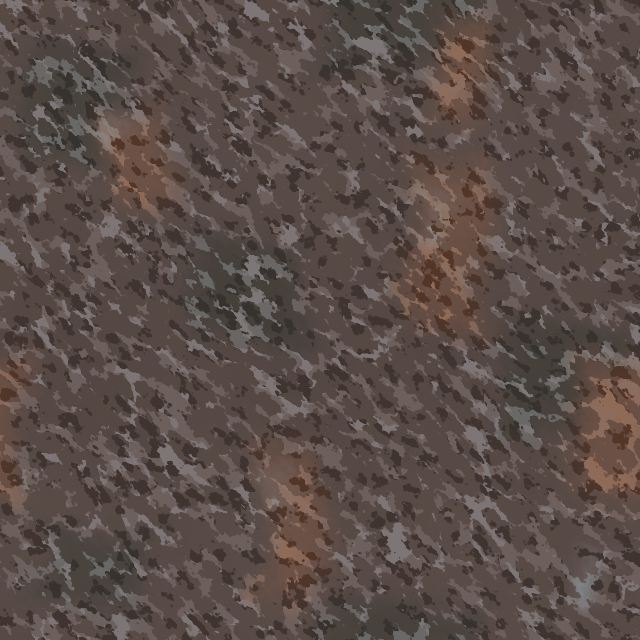
A Shadertoy shader for this texture:

```glsl
// Weathered, rusting metal: a flat brown coat covered with slanted jagged flecks.
// Layered, stretched cellular noise is cut at thresholds to make the flecks;
// soft wrapped boxes tint broad areas with rust, soot and pale oxide.

const vec3 COAT       = vec3(0.340, 0.288, 0.270);
const vec3 FLECK      = vec3(0.425, 0.372, 0.362);
const vec3 GLINT      = vec3(0.505, 0.475, 0.480);
const vec3 PIT        = vec3(0.250, 0.205, 0.188);
const vec3 SOOT       = vec3(0.280, 0.255, 0.235);
const vec3 SOOT_FLECK = vec3(0.410, 0.410, 0.405);
const vec3 SOOT_PIT   = vec3(0.210, 0.195, 0.180);
const vec3 RUST       = vec3(0.415, 0.312, 0.268);
const vec3 RUST_FLECK = vec3(0.560, 0.415, 0.340);
const vec3 RUST_PIT   = vec3(0.330, 0.210, 0.155);
const vec3 OXIDE      = vec3(0.520, 0.570, 0.585);

vec2 hash2(vec2 p) {
    vec3 q = fract(p.xyx * vec3(0.1031, 0.1030, 0.0973));
    q += dot(q, q.yzx + 33.33);
    return fract((q.xx + q.yz) * q.zy);
}

// Distance to the nearest jittered cell point.
float cells(vec2 p) {
    vec2 cell = floor(p), local = fract(p);
    float nearest = 4.0;
    for (int y = -1; y <= 1; y++)
    for (int x = -1; x <= 1; x++) {
        vec2 o = vec2(x, y);
        vec2 d = o + hash2(cell + o + 200.0) - local;
        nearest = min(nearest, dot(d, d));
    }
    return sqrt(nearest);
}

// Layered cells along the slant; finer layers are rounder and fray the edges.
float flecks(vec2 p, vec2 scale, float seed) {
    float sum = 0.0, weight = 0.55;
    for (int i = 0; i < 3; i++) {
        sum += weight * cells(p * scale + seed);
        scale *= vec2(2.4, 2.0);
        weight *= 0.53;
        seed += 17.3;
    }
    return sum;
}

vec2 waver(vec2 p, float frequency) {
    return sin(p.yx * frequency + vec2(0.7, 2.9))
         + 0.5 * sin(p * frequency * 2.3 + p.yx * frequency + vec2(4.1, 1.3));
}

// Evenly spread soft boxes that wrap around the canvas.
float patches(vec2 p, int count, vec2 halfSize, float soft, vec2 start) {
    float mask = 0.0;
    for (int i = 0; i < count; i++) {
        vec2 center = fract(start + float(i) * vec2(0.7549, 0.5698));
        vec2 size = halfSize * mix(vec2(0.6), vec2(1.4), hash2(center * 91.0));
        vec2 d = abs(fract(p - center + 0.5) - 0.5) - size;
        float dist = length(max(d, 0.0)) + min(max(d.x, d.y), 0.0);
        mask = max(mask, 1.0 - smoothstep(-soft, soft, dist));
    }
    return mask;
}

float cut(float field, float level) {
    return smoothstep(level - 0.03, level + 0.03, field);
}

void mainImage(out vec4 fragColor, in vec2 fragCoord) {
    vec2 uv = fragCoord / iResolution.y;

    // Slanted frame, falling to the right
    vec2 bent = uv + 0.006 * waver(uv, 13.0);
    vec2 along = normalize(vec2(0.74, -0.67));
    vec2 slant = vec2(dot(bent, along), dot(bent, vec2(-along.y, along.x)));

    // Fleck fields, with calmer and busier areas
    float busy = 0.16 * (cells(uv * 8.0 + 5.0) - 0.45);
    float ridge = flecks(slant, vec2(22.0, 44.0), 3.0);
    float hollow = flecks(slant, vec2(20.0, 34.0), 61.0);
    float light = cut(ridge + busy, 0.51);
    float dark = 1.0 - cut(hollow - busy, 0.33);
    float glint = cut(flecks(slant, vec2(14.0, 26.0), 127.0) + busy, 0.50);

    // Broad stains with frayed borders
    vec2 frayed = uv + 0.012 * waver(uv, 24.0) + 0.05 * (ridge - 0.45);
    float soot = patches(frayed, 5, vec2(0.11, 0.09), 0.035, vec2(0.12, 0.83));
    float rust = patches(frayed, 5, vec2(0.05, 0.11), 0.035, vec2(0.70, 0.62));
    float oxide = patches(frayed, 4, vec2(0.025, 0.03), 0.03, vec2(0.92, 0.10));

    // Palette under the stains
    vec3 coat = mix(mix(COAT, SOOT, soot), RUST, rust);
    vec3 pit = mix(mix(PIT, SOOT_PIT, soot), RUST_PIT, rust);
    vec3 fleck = mix(mix(FLECK, SOOT_FLECK, soot), RUST_FLECK, rust);
    vec3 bright = mix(GLINT, RUST_FLECK, rust * 0.8);
    coat = mix(coat, GLINT, oxide * 0.35);
    fleck = mix(fleck, OXIDE, oxide * 0.8);

    // Flat coat, then pits, then raised flecks
    vec3 color = coat * (1.0 + 0.02 * waver(uv, 9.0).x);
    color = mix(color, pit, dark);
    color = mix(color, mix(fleck, bright, glint * 0.85), light);
    fragColor = vec4(color, 1.0);
}
```
